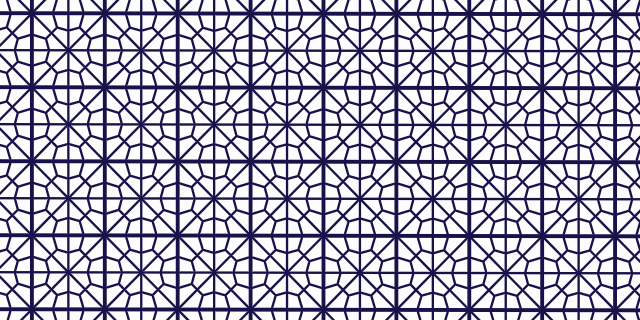
Write a Shadertoy shader that draws this pattern.

```glsl
// Navy lattice of squares and diagonals, with angular rings around the edge midpoints.

float segmentDistance(vec2 p, vec2 a, vec2 b) {
    vec2 pa = p - a, ba = b - a;
    return length(pa - ba * clamp(dot(pa, ba) / dot(ba, ba), 0.0, 1.0));
}

// Fold the plane into one triangle: grid node (0,0), edge midpoint (1,0), cell centre (1,1)
vec2 foldToTriangle(vec2 p) {
    vec2 q = 2.0 * abs(p - round(p));
    return q.x < q.y ? q.yx : q;
}

// Signed distance to the lattice, in half cells
float latticeDistance(vec2 q) {
    // Straight bars: heavy grid, light grid, diagonals
    float heavy = q.y - 0.053;
    float light = min(1.0 - q.x, (q.x - q.y) * 0.7071);

    // Three arms run from a joint to the sides of the triangle
    vec2 joint = vec2(0.69, 0.385);
    float arms = segmentDistance(q, joint, vec2(0.575, 0.0));
    arms = min(arms, segmentDistance(q, joint, vec2(1.0, 0.47)));
    arms = min(arms, segmentDistance(q, joint, vec2(0.5375)));

    return min(heavy, min(light, arms) - 0.032);
}

void mainImage(out vec4 fragColor, in vec2 fragCoord) {
    vec2 uv = fragCoord / iResolution.y;

    // Rows sink slightly towards the right
    uv.y += 0.0017 * (uv.x - 1.0);
    vec2 cellSize = vec2(0.2278, 0.2313);
    vec2 cell = (uv - vec2(0.0997, 0.032)) / cellSize;

    // Convert half cells to canvas heights, then smooth over one pixel
    float distance = latticeDistance(foldToTriangle(cell)) * 0.1148;
    float ink = clamp(0.5 - distance * iResolution.y, 0.0, 1.0);

    vec3 paper = vec3(0.995, 0.993, 0.997);
    vec3 navy = vec3(0.09, 0.07, 0.29);
    fragColor = vec4(mix(paper, navy, ink), 1.0);
}
```
